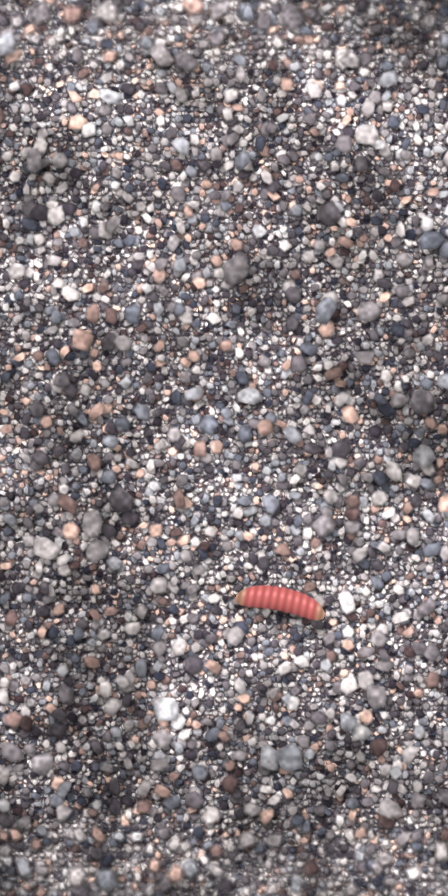
This texture is drawn by a Shadertoy shader. Its source:

```glsl
// Coarse grey soil: layers of angular, closely packed grains, from fine grit
// to a few pebbles, over a mottled bed with broad lumps of light and shade.
// A small ringed pink grub lies on top. Canvas width is one unit.

const int   LAYERS = 5;
const float FINE_FREQ = 92.0;      // grit cells across the canvas
const float FREQ_STEP = 0.66;      // each layer is coarser by this factor
const float COVER = 1.0;           // share of cells filled in the finest layer
const float COVER_STEP = 0.56;
const float SOFTNESS = 0.0042;     // edge blur of grains
const float END_BLUR = 0.006;      // extra blur at top and bottom
const float LUMP_CONTRAST = 0.85;
const float EXPOSURE = 1.13;
const vec2  LIGHT_DIR = vec2(-0.45, 0.89);

const vec3 BED   = vec3(0.34, 0.31, 0.33);
const vec3 DARK  = vec3(0.18, 0.16, 0.195);
const vec3 PALE  = vec3(0.93, 0.89, 0.875);
const vec3 RUST  = vec3(1.10, 0.96, 0.89);
const vec3 SLATE = vec3(0.86, 0.98, 1.07);

const vec2  GRUB_POS = vec2(0.625, 0.645);
const float GRUB_TILT = -0.2;
const float GRUB_HALF = 0.102;
const float GRUB_RADIUS = 0.027;
const float GRUB_RINGS = 12.0;
const vec3  GRUB_PINK = vec3(0.88, 0.47, 0.46);
const vec3  GRUB_TAN = vec3(0.76, 0.57, 0.47);

float hash(vec2 p) {
    return fract(sin(dot(p, vec2(127.1, 311.7))) * 43758.5453);
}

float noise(vec2 p) {
    vec2 i = floor(p), f = fract(p);
    f = f * f * (3.0 - 2.0 * f);
    return mix(mix(hash(i), hash(i + vec2(1, 0)), f.x),
               mix(hash(i + vec2(0, 1)), hash(i + vec2(1, 1)), f.x), f.y);
}

vec2 rotate(vec2 p, float a) {
    float c = cos(a), s = sin(a);
    return vec2(c * p.x + s * p.y, c * p.y - s * p.x);
}

// Rounded random polygon: 1 on the outline, 0 at the centre
float stoneShape(vec2 q, vec2 id) {
    float facets = 0.0;
    for (int k = 0; k < 6; k++) {
        float rnd = hash(id + float(k) * 3.7);
        float a = (float(k) + 0.8 * rnd) * 1.047;
        facets = max(facets, dot(q, vec2(cos(a), sin(a))) * (1.0 + 0.3 * rnd));
    }
    return mix(facets, length(q), 0.3);
}

// Tone and tint of one grain; coarse ones are more even and warmer
vec3 stoneColour(vec2 id, float coarse) {
    float tone = mix(pow(hash(id + 5.1), 0.85), 0.58, 0.35 * coarse);
    float kind = hash(id + 8.3);
    vec3 col = mix(DARK, PALE, tone);
    if (kind > 0.88 - 0.1 * coarse) col *= RUST;
    else if (kind < 0.25) col *= mix(SLATE, vec3(1.0), tone);
    return col;
}

// Lays one layer of scattered grains over the colour below
vec3 addGrains(vec3 col, vec2 p, float freq, float cover, float coarse, float soft) {
    vec2 cell = floor(p * freq);
    for (int j = -1; j <= 1; j++)
    for (int i = -1; i <= 1; i++) {
        vec2 c = cell + vec2(i, j);
        vec2 id = c + 37.0 * freq / FINE_FREQ;
        if (hash(id) > cover) continue;
        vec2 centre = c + 0.15 + 0.7 * vec2(hash(id + 1.3), hash(id + 2.7));
        float radius = mix(0.45, 0.75, hash(id + 4.2)) * (1.0 - 0.25 * coarse);
        vec2 d = (p * freq - centre) / radius;
        vec2 q = rotate(d, 6.283 * hash(id + 6.6));
        q.y *= 1.0 + 0.6 * hash(id + 7.9);

        float s = stoneShape(q, id);
        float w = soft * freq / radius;
        float shadow = 1.0 - smoothstep(0.6, 1.3, length(d + LIGHT_DIR * 0.3));
        float lit = 1.0 + 0.18 * dot(d, LIGHT_DIR) - 0.2 * smoothstep(0.5, 1.05, s);
        float grit = 0.8 + 0.4 * noise(p * 75.0 + id);
        vec3 stone = stoneColour(id, coarse) * lit * mix(1.0, grit, coarse);
        col = mix(col * (1.0 - 0.32 * shadow), stone, 1.0 - smoothstep(1.0 - w, 1.0 + w, s));
    }
    return col;
}

// Curved ringed body with tan ends and a contact shadow
vec3 addGrub(vec3 col, vec2 p) {
    vec2 q = rotate(p - GRUB_POS, GRUB_TILT);
    float u = q.x / GRUB_HALF;
    float ring = 0.5 + 0.5 * cos(u * GRUB_RINGS * 3.1416);
    float r = GRUB_RADIUS * sqrt(max(1.0 - u * u * u * u, 0.0)) * (0.94 + 0.06 * ring);
    float y = q.y - 0.018 * (1.0 - u * u);
    float edge = max(abs(y) - r, abs(q.x) - GRUB_HALF);
    float shadow = 1.0 - smoothstep(0.5, 1.4, length(vec2(u, (y + 0.012) / 0.032)));
    float across = y / GRUB_RADIUS;
    vec3 body = mix(GRUB_PINK, GRUB_TAN, smoothstep(0.72, 0.88, abs(u)));
    body *= (0.86 + 0.16 * ring) * (1.0 + 0.15 * across - 0.2 * across * across);
    body += 0.12 * ring * exp(-18.0 * (across - 0.3) * (across - 0.3));
    return mix(col * (1.0 - 0.45 * shadow), body, 1.0 - smoothstep(-0.003, 0.003, edge));
}

void mainImage(out vec4 fragColor, in vec2 fragCoord) {
    vec2 p = fragCoord / iResolution.x;
    float height = fragCoord.y / iResolution.y;
    float soft = SOFTNESS + END_BLUR * smoothstep(0.38, 0.5, abs(height - 0.5));

    vec3 col = BED;
    float freq = FINE_FREQ, cover = COVER;
    for (int i = 0; i < LAYERS; i++) {
        col = addGrains(col, p, freq, cover, float(i) / float(LAYERS - 1), soft);
        freq *= FREQ_STEP;
        cover *= COVER_STEP;
    }

    // Mottled grit and broad lumps of light and shade
    col *= 0.87 + 0.26 * noise(p * 120.0);
    float lumps = 0.5 * noise(p * 5.0 + 3.0) + 0.5 * noise(p * 13.0);
    col *= EXPOSURE * (1.0 + LUMP_CONTRAST * (lumps - 0.5));

    fragColor = vec4(clamp(addGrub(col, p), 0.0, 1.0), 1.0);
}
```
